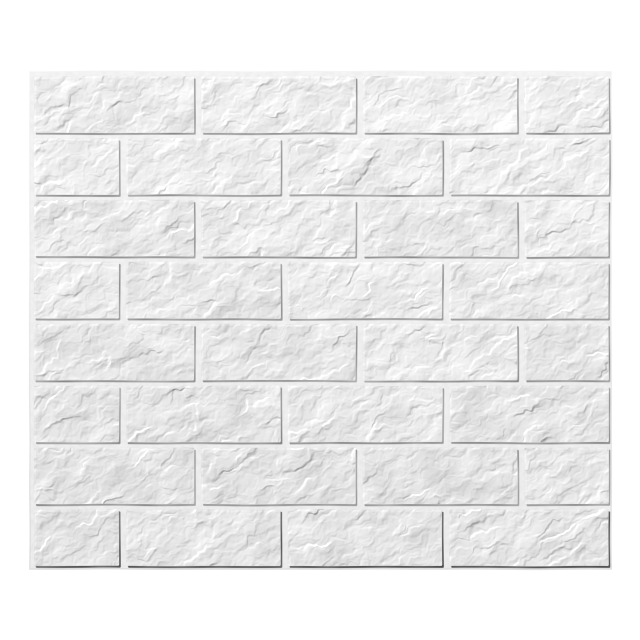
Give the GLSL for this texture, as a three.js fragment shader.

```glsl
// White embossed brick panel on a plain white ground: eight running-bond rows of
// rough stone faces. Each brick is a rounded box with a cast shadow, and its face
// is a gradient-noise relief with jagged diagonal ledges, lit from the upper left.

varying vec2 vUv;

// Layout, in canvas units
const vec2 PANEL_MIN = vec2(0.046, 0.110);
const vec2 PANEL_MAX = vec2(0.956, 0.889);
const float WALL_LEFT = 0.0535;
const float WALL_RIGHT = 0.951;
const float WALL_BASE = 0.1115;
const float ROWS = 8.0;
const float COLUMNS = 4.0;
const vec2 PITCH = vec2(0.2526, 0.0967);
const vec2 GAP = vec2(0.0115, 0.0088);
const float FIRST_JOINT_SHORT = 0.1914;
const float FIRST_JOINT_LONG = 0.3086;
const float CORNER = 0.002;
const float SOFT = 0.0013;

// Tones and lighting
const float BACKGROUND = 1.0;
const float MORTAR = 0.935;
const float FACE_LOW = 0.885;
const float FACE_HIGH = 0.940;
const float FACE_MOTTLE = 0.055;
const float SHADOW = 0.62;
const float SHADOW_BASE = 0.38;
const vec2 TO_LIGHT = vec2(-0.64, 0.77);
const float SHADOW_REACH = 0.0043;
const float RELIEF_STEP = 0.0028;
const float LIT_GAIN = 0.16;
const float SHADED_GAIN = 0.23;
const float LEDGE_HEIGHT = 1.0;
const float CHIP_HEIGHT = 0.5;

vec2 hash2(vec2 p) {
  vec3 q = fract(p.xyx * vec3(0.1031, 0.1030, 0.0973));
  q += dot(q, q.yzx + 33.33);
  return fract((q.xx + q.yz) * q.zy);
}

float cornerSlope(vec2 cell, vec2 offset) {
  float angle = 6.2832 * hash2(cell).x;
  return dot(vec2(cos(angle), sin(angle)), offset);
}

float gradientNoise(vec2 p) {
  vec2 i = floor(p), f = fract(p);
  vec2 u = f * f * f * (f * (f * 6.0 - 15.0) + 10.0);
  vec2 e = vec2(1.0, 0.0);
  return mix(mix(cornerSlope(i, f), cornerSlope(i + e.xy, f - e.xy), u.x),
             mix(cornerSlope(i + e.yx, f - e.yx), cornerSlope(i + e.xx, f - e.xx), u.x), u.y);
}

float boxDistance(vec2 p, vec2 lo, vec2 hi, float radius) {
  vec2 q = abs(p - 0.5 * (lo + hi)) - 0.5 * (hi - lo) + radius;
  return length(max(q, 0.0)) + min(max(q.x, q.y), 0.0) - radius;
}

float boxMask(vec2 p, vec2 lo, vec2 hi, float radius) {
  return 1.0 - smoothstep(-SOFT, SOFT, boxDistance(p, lo, hi, radius));
}

vec2 warp(vec2 p, vec2 seed) {
  return vec2(gradientNoise(p + seed), gradientNoise(p - seed));
}

// Stone height: diagonal grain, broken ledges and small chips rising to the right
float relief(vec2 p, vec2 seed) {
  vec2 w = p + 0.010 * warp(p * 40.0, seed) + 0.005 * warp(p * 105.0, seed);
  vec2 grain = vec2(dot(w, vec2(0.86, 0.51)), dot(w, vec2(-0.51, 0.86)));
  float height = 0.0, amplitude = 1.0, frequency = 36.0;
  for (int i = 0; i < 3; i++) {
    height += amplitude * gradientNoise(grain * vec2(0.75, 1.25) * frequency + seed);
    amplitude *= 0.5;
    frequency *= 2.1;
  }
  float ledge = smoothstep(-0.05, 0.05, gradientNoise(grain * vec2(10.0, 30.0) + seed));
  float chip = smoothstep(-0.10, 0.10, gradientNoise(grain * vec2(26.0, 58.0) - seed));
  float broken = smoothstep(-0.05, 0.35, gradientNoise(p * 16.0 + seed.yx));
  float chipped = smoothstep(-0.15, 0.30, gradientNoise(p * 22.0 - seed.yx));
  return height + LEDGE_HEIGHT * ledge * broken + CHIP_HEIGHT * chip * chipped;
}

void main() {
  // Slightly uneven moulding
  vec2 p = vUv + 0.0014 * warp(vUv * 9.0, vec2(20.0));

  // Brick cell; the end bricks stretch or shorten to meet the panel sides
  float row = clamp(floor((p.y - WALL_BASE) / PITCH.y), 0.0, ROWS - 1.0);
  float joint = mix(FIRST_JOINT_SHORT, FIRST_JOINT_LONG, mod(row, 2.0));
  float column = clamp(ceil((p.x - joint) / PITCH.x), 0.0, COLUMNS - 1.0);
  float jointRight = joint + column * PITCH.x;
  vec2 lo = vec2(jointRight - PITCH.x, WALL_BASE + row * PITCH.y) + 0.5 * GAP;
  vec2 hi = vec2(jointRight, WALL_BASE + (row + 1.0) * PITCH.y) - 0.5 * GAP;
  lo.x = mix(lo.x, WALL_LEFT, 1.0 - step(0.5, column));
  hi.x = mix(hi.x, WALL_RIGHT, step(COLUMNS - 1.5, column));

  // Brick outline, lit rim and cast shadow
  float brick = boxMask(p, lo, hi, CORNER);
  float towardLight = boxMask(p + TO_LIGHT * SHADOW_REACH, lo, hi, CORNER);
  float shadow = towardLight * (1.0 - brick);
  float highlight = brick * (1.0 - towardLight);

  // Rough face
  vec2 random = hash2(vec2(column, row) + 7.0);
  vec2 seed = floor(random * 90.0) + random.yx;
  float slope = relief(p, seed) - relief(p + TO_LIGHT * RELIEF_STEP, seed);
  float face = mix(FACE_LOW, FACE_HIGH, p.y) + 0.025 * (random.x - 0.5);
  face += FACE_MOTTLE * gradientNoise(p * 18.0 + seed) + 0.03 * highlight;
  face += LIT_GAIN * max(slope, 0.0) + SHADED_GAIN * min(slope, 0.0);

  // Mortar, shadows and panel rim
  float tone = MORTAR + 0.03 * gradientNoise(p * 110.0) + 0.04 * (p.y - 0.5);
  float shadowTone = mix(SHADOW_BASE, SHADOW, step(0.5, row)) + 0.16 * gradientNoise(p * 24.0);
  tone = mix(tone, shadowTone, shadow);
  tone = mix(tone, face, brick);
  float panelDistance = boxDistance(p, PANEL_MIN, PANEL_MAX, 0.001);
  float rim = smoothstep(-0.003, 0.0, panelDistance);
  tone = mix(tone, mix(0.80, 0.97, p.y), 0.8 * rim);

  float panel = 1.0 - smoothstep(-SOFT, SOFT, panelDistance);
  gl_FragColor = vec4(vec3(clamp(mix(BACKGROUND, tone, panel), 0.0, 1.0)), 1.0);
}
```
